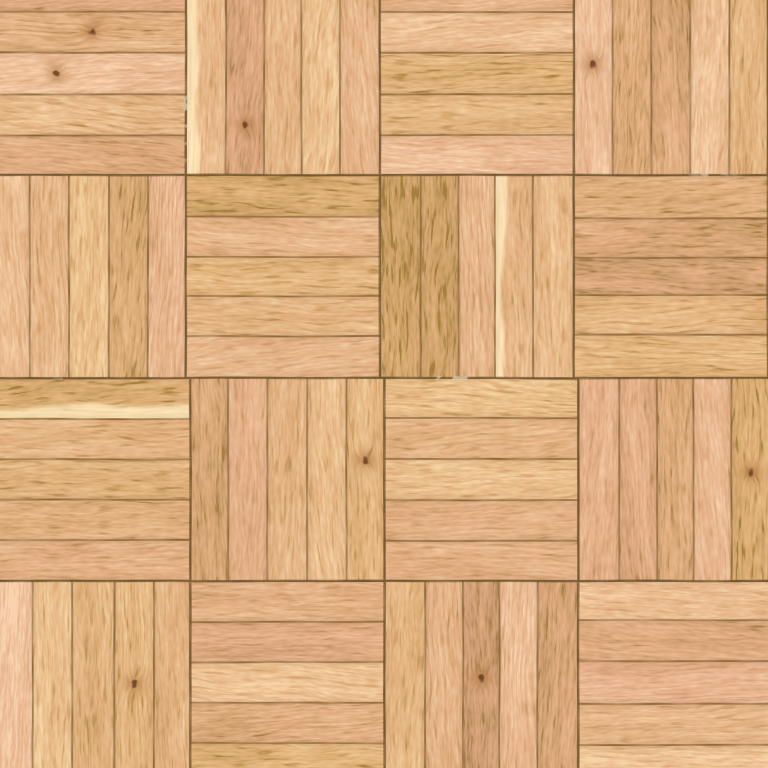
Write a three.js fragment shader that draws this texture.

```glsl
// Oak mosaic parquet: a 4 x 4 checker of square tiles, each of five strips,
// laid alternately along x and y. Each strip hashes its own tone, hue and slant;
// stretched gradient noise draws fibres and pores, edge distances draw seams.
varying vec2 vUv;

float hash(vec2 p) {
  vec3 q = fract(p.xyx * 0.1031);
  q += dot(q, q.yzx + 33.33);
  return fract((q.x + q.y) * q.z);
}

float cornerSlope(vec2 cell, vec2 offset) {
  float angle = 6.28318 * hash(cell);
  return dot(vec2(cos(angle), sin(angle)), offset);
}

// Gradient noise, roughly -0.7 to 0.7
float noise(vec2 p) {
  vec2 i = floor(p), f = fract(p);
  vec2 u = f * f * f * (f * (f * 6.0 - 15.0) + 10.0);
  vec2 e = vec2(1.0, 0.0);
  return mix(
    mix(cornerSlope(i, f), cornerSlope(i + e.xy, f - e.xy), u.x),
    mix(cornerSlope(i + e.yx, f - e.yx), cornerSlope(i + e.xx, f - e.xx), u.x), u.y);
}

// Oak colours from dark pore (0) to pale sapwood (1)
vec3 oak(float tone) {
  float t = clamp(tone, 0.0, 1.0) * 4.0;
  vec3 c = mix(vec3(0.66, 0.50, 0.27), vec3(0.80, 0.62, 0.42), min(t, 1.0));
  c = mix(c, vec3(0.88, 0.68, 0.495), clamp(t - 1.0, 0.0, 1.0));
  c = mix(c, vec3(0.92, 0.745, 0.57), clamp(t - 2.0, 0.0, 1.0));
  return mix(c, vec3(0.97, 0.83, 0.66), clamp(t - 3.0, 0.0, 1.0));
}

void main() {
  // Tile grid; the upper two rows sit a little further left
  vec2 size = vec2(0.2526, 0.2643);
  vec2 p = vUv + 0.0008 * vec2(noise(vUv.yx * 9.0), noise(vUv * 9.0 + 40.0));
  vec2 grid = vec2(0.0, (p.y - 0.2435) / size.y + 1.0);
  float upper = step(2.0, grid.y);
  grid.x = (p.x + mix(0.0048, 0.0106, upper)) / size.x;
  vec2 tile = floor(grid), local = fract(grid);
  float tileSeed = hash(tile + 71.0);

  // Strip frame: x along the wood, y across it
  bool horizontal = mod(tile.x + tile.y, 2.0) > 0.5;
  vec2 q = horizontal ? local * size : (local * size).yx;
  vec2 span = horizontal ? size : size.yx;
  float across = q.y / span.y;
  float strip = 5.0 * across + 0.14 * (tileSeed - 0.5) * sin(6.28318 * across);
  float index = clamp(floor(strip), 0.0, 4.0);
  float within = strip - index;
  vec2 id = tile * vec2(11.0, 17.0) + vec2(index * 3.0 + 5.0, index * 7.0 + 31.0);
  float seed = hash(id), slant = hash(id + 101.0), hue = hash(id + 203.0);
  float rarity = hash(id + 307.0);

  // Knot: found in a few strips, pushing the grain aside
  float hasKnot = step(0.93, rarity);
  vec2 fromKnot = vec2(q.x - span.x * (0.2 + 0.6 * slant), (within - 0.5) * span.y * 0.2);
  float bulge = hasKnot * exp(-dot(fromKnot, fromKnot) * 6000.0);

  // Slanted, gently wavy grain
  vec2 g = q;
  g.y += (slant - 0.5) * 0.18 * q.x + 0.006 * noise(q * vec2(11.0, 26.0) + seed * 60.0);
  g.y += bulge * 0.007 * sign(fromKnot.y);
  vec2 shift = vec2(seed, slant) * 90.0;
  float broad = noise(g * vec2(5.0, 48.0) + shift);
  float fibre = noise(g * vec2(22.0, 250.0) + shift + 13.0);
  float fine = noise(g * vec2(80.0, 370.0) + shift + 29.0);
  float pores = smoothstep(0.12, 0.45, noise(g * vec2(30.0, 215.0) + shift + 47.0));

  // Flat-sawn figure: bowed growth rings on some strips
  float arch = g.y + 1.1 * (q.x - span.x * slant) * (within - 0.5) * 0.12;
  float rings = sin(arch * 950.0 + 5.0 * noise(q * vec2(14.0, 40.0) + shift));
  float figure = smoothstep(0.62, 0.9, hash(id + 409.0));

  float tone = 0.57 + 0.46 * (seed - 0.5) + 0.14 * (tileSeed - 0.5);
  tone += 0.24 * broad + 0.30 * fibre + 0.22 * fine;
  tone -= pores * mix(0.16, 0.34, hue);
  tone -= figure * 0.13 * smoothstep(0.1, 1.0, rings);
  tone += 0.09 * noise(vUv * 7.0);
  vec3 color = oak(tone);
  color += (hue - 0.5) * vec3(-0.012, 0.012, -0.055);

  // Sapwood: a cream band along one edge of a rare strip
  float sap = step(0.04, rarity) * (1.0 - step(0.075, rarity));
  float sapEdge = 0.27 + 0.25 * noise(vec2(q.x * 12.0, seed * 50.0));
  sap *= 1.0 - smoothstep(sapEdge - 0.08, sapEdge + 0.08, within);
  color = mix(color, vec3(1.0, 0.92, 0.74) + 0.06 * fibre, sap * 0.8);

  // Knot heart with a soft brown halo
  float knotRadius = length(fromKnot * vec2(0.75, 1.0)) + 0.003 * noise(q * 160.0);
  color = mix(color, vec3(0.64, 0.41, 0.21), bulge * 0.5);
  float heart = hasKnot * (1.0 - smoothstep(0.0015, 0.005, knotRadius));
  color = mix(color, vec3(0.40, 0.23, 0.12), heart * 0.8);

  // Strip seams, fading in and out along their length
  float stripEdge = min(within, 1.0 - within) * span.y * 0.2;
  float wear = noise(vec2(q.x * 24.0, floor(strip + 0.5) * 9.0) + tileSeed * 70.0);
  color *= 1.0 - 0.08 * exp(-stripEdge * 350.0);
  float stripSeam = 1.0 - smoothstep(0.0003, 0.0021, stripEdge);
  color = mix(color, vec3(0.53, 0.38, 0.19), stripSeam * clamp(0.62 + 0.6 * wear, 0.2, 0.9));

  // Tile seams, darker, with scattered pale filler
  vec2 border = min(local, 1.0 - local) * size;
  float tileEdge = min(border.x, border.y);
  float tileSeam = 1.0 - smoothstep(0.0006, 0.0025, tileEdge);
  color = mix(color, vec3(0.43, 0.32, 0.18), tileSeam * (0.75 + 0.3 * noise(vUv * 35.0)));
  float filler = smoothstep(0.28, 0.42, noise(vUv * 6.0 + 3.0));
  filler *= smoothstep(0.0, 0.3, noise(vUv * 90.0)) * (1.0 - smoothstep(0.001, 0.004, tileEdge));
  color = mix(color, vec3(0.90, 0.84, 0.74), filler * 0.7);

  gl_FragColor = vec4(color, 1.0);
}
```
